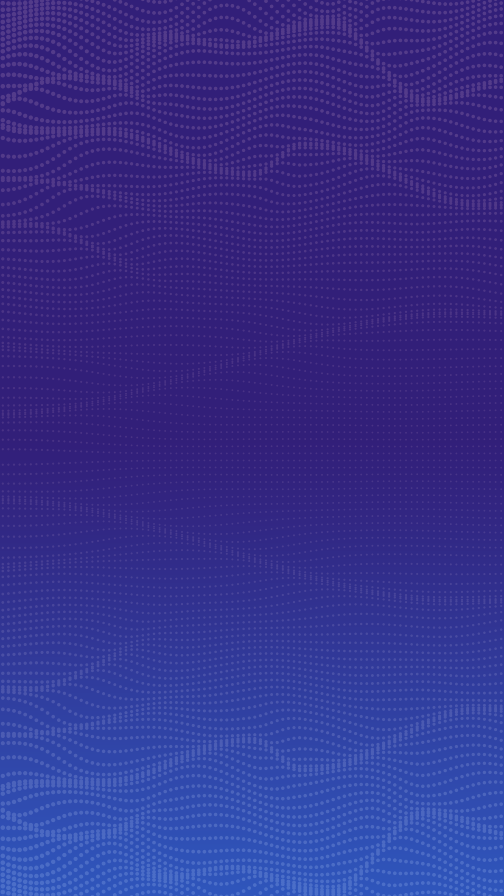
A Shadertoy shader for this background:

```glsl
// Indigo to blue gradient under mirrored, rippling sheets of fine pale dots.

// Draws rows toward a crease, crowding the dots along it.
float pinch(float y, float crease, float strength, float width) {
    float e = y - crease;
    return y - strength * e * exp(-e * e / (width * width));
}

// Height of a row above the mirror line, in canvas widths.
float rowHeight(float x, float row) {
    float y = row;
    // Gentle swell that grows away from the mirror line
    y += 0.018 * row * sin(13.0 * x + 9.0 * row);
    y += 0.022 * row * row * sin(21.0 * x - 17.0 * row + 1.0);

    // Long crease rising to the right
    y = pinch(y, 0.085 + 0.2 * smoothstep(0.0, 0.9, x), 0.8, 0.055);

    // Short creases falling from the left edge
    float leftFade = 1.0 - smoothstep(0.1, 0.42, x);
    y = pinch(y, 0.46 - 0.13 * smoothstep(0.05, 0.4, x), 1.05 * leftFade, 0.05);
    y = pinch(y, 0.55 - 0.6 * x * x, 1.05 * leftFade, 0.045);
    y = pinch(y, 0.22 - 0.1 * x, 0.6 * leftFade, 0.04);

    // Stepped crease across the outer sheet
    float stepped = 0.645 - 0.085 * smoothstep(0.2, 0.5, x)
        + 0.06 * smoothstep(0.5, 0.6, x) - 0.12 * smoothstep(0.62, 0.95, x);
    y = pinch(y, stepped, 0.85, 0.05);

    // Arches and bands near the outer edges
    float arch = x - 0.15;
    y = pinch(y, 0.755 - 2.6 * arch * arch, 1.0 - smoothstep(0.2, 0.36, x), 0.045);
    float band = 0.76 + 0.08 * smoothstep(0.15, 0.4, x)
        + 0.025 * sin(16.0 * (x - 0.55)) - 0.11 * smoothstep(0.65, 0.85, x);
    return pinch(y, band, smoothstep(0.18, 0.4, x), 0.06);
}

void mainImage(out vec4 fragColor, in vec2 fragCoord) {
    vec2 uv = fragCoord / iResolution.xy;
    float pixel = 1.0 / iResolution.x;
    float height = abs(uv.y - 0.49) * iResolution.y / iResolution.x;

    // Background
    float blueAmount = clamp((0.51 - uv.y) / 0.51, 0.0, 1.0);
    blueAmount = mix(blueAmount, smoothstep(0.0, 1.0, blueAmount), 0.3);
    vec3 color = mix(vec3(0.196, 0.12, 0.475), vec3(0.185, 0.335, 0.735), blueAmount);

    // Dots: fixed columns, displaced rows
    float columnGap = 1.0 / 90.0;
    float rowGap = 0.014;
    float columnX = (floor(uv.x / columnGap) + 0.5) * columnGap;
    float nearest = floor(height / rowGap);
    float radius = mix(0.0017, 0.0036, smoothstep(0.05, 0.8, height));
    radius *= 1.0 + 0.25 * (1.0 - smoothstep(0.0, 0.3, uv.x));
    float ink = 0.0;
    for (int i = -8; i <= 8; i++) {
        float row = nearest + float(i) + 0.5;
        if (row < 0.0) continue;
        float y = rowHeight(columnX, row * rowGap);
        float dist = length(vec2(uv.x - columnX, height - y));
        ink = max(ink, 1.0 - smoothstep(radius - 0.6 * pixel, radius + 0.6 * pixel, dist));
    }

    // Dots glow more strongly toward the top and bottom
    vec3 dotColor = mix(vec3(0.72, 0.57, 0.74), vec3(0.62, 0.74, 0.95), blueAmount);
    float opacity = mix(0.17, 0.25, smoothstep(0.1, 0.75, height));
    fragColor = vec4(mix(color, dotColor, ink * opacity), 1.0);
}
```
